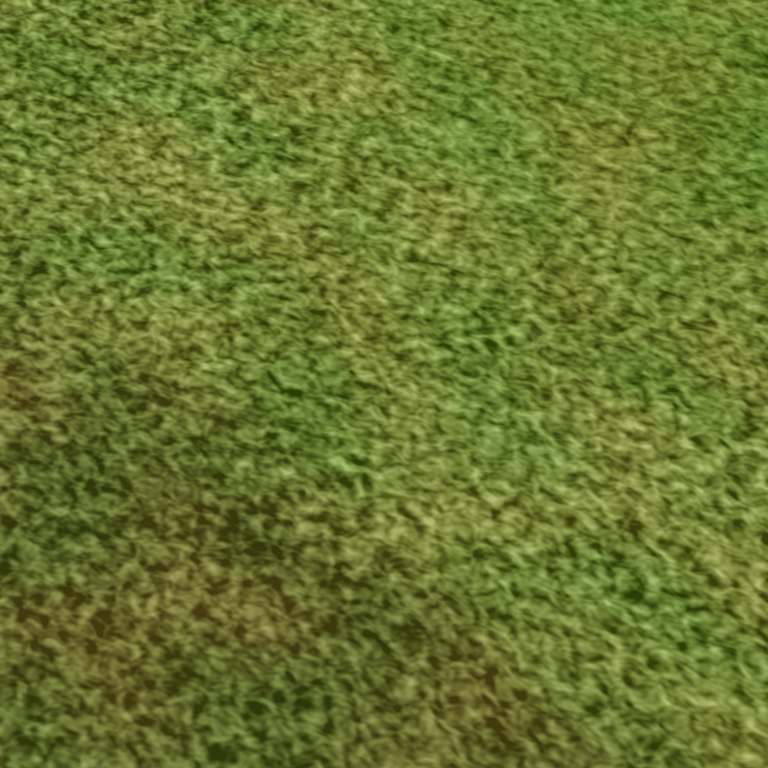
This texture is drawn by a Shadertoy shader. Its source:

```glsl
// Mown lawn seen at a slant: fine blurred blades, green and straw patches, a dull shaded corner.

#define DARK_GAP    vec3(0.24, 0.28, 0.05)
#define MID_GREEN   vec3(0.44, 0.51, 0.205)
#define PALE_BLADE  vec3(0.62, 0.68, 0.38)
#define EARTH_TINT  vec3(0.015, -0.022, 0.018)
#define STRAW_TINT  vec3(0.045, 0.004, 0.012)
#define BLADE_SCALE 72.0
#define PERSPECTIVE 0.36
#define CONTRAST    1.75
#define SHADE_DEPTH 0.46

float hash(vec2 cell) {
    vec3 p = fract(cell.xyx * vec3(0.1031, 0.1030, 0.0973));
    p += dot(p, p.yzx + 33.33);
    return fract((p.x + p.y) * p.z);
}

// Slope contribution of one lattice corner
float corner(vec2 cell, vec2 offset) {
    float angle = 6.2832 * hash(cell);
    return dot(vec2(cos(angle), sin(angle)), offset);
}

float gradientNoise(vec2 p) {
    vec2 i = floor(p), f = fract(p);
    vec2 u = f * f * f * (f * (f * 6.0 - 15.0) + 10.0);
    vec2 e = vec2(1.0, 0.0);
    return mix(mix(corner(i, f), corner(i + e.xy, f - e.xy), u.x),
               mix(corner(i + e.yx, f - e.yx), corner(i + e.xx, f - e.xx), u.x), u.y);
}

// Noise drawn out along a direction
float streaks(vec2 p, float angle, float stretch) {
    float c = cos(angle), s = sin(angle);
    vec2 q = vec2(c * p.x + s * p.y, c * p.y - s * p.x);
    return gradientNoise(q / vec2(stretch, 1.0) + 140.0);
}

// Blades: flat streaks far away, steeper tufts close by
float bladeTone(vec2 ground, float nearness) {
    vec2 p = ground * BLADE_SCALE;
    p += 0.5 * vec2(gradientNoise(p * 0.4 + 31.0), gradientNoise(p * 0.4 + 77.0));
    float flat_ = streaks(p, -0.38, 1.8);
    float steep = streaks(p * 0.95 + 53.0, -0.95, 1.6);
    float fine  = streaks(p * 1.9 + 19.0, -0.3, 1.5);
    float clump = streaks(p * 0.38 + 91.0, -0.4, 1.7);
    return mix(0.95, 0.65, nearness) * flat_ + mix(0.4, 0.8, nearness) * steep
         + 0.45 * fine + 0.42 * clump;
}

void mainImage(out vec4 fragColor, in vec2 fragCoord) {
    vec2 uv = fragCoord / iResolution.y;

    // Ground plane: the grain shrinks and flattens towards the top
    float depth = 1.0 + PERSPECTIVE * uv.y;
    vec2 ground = vec2((uv.x - 0.5) * depth, uv.y * depth);
    float nearness = 1.0 - smoothstep(0.1, 0.75, uv.y);

    // Broad patches and the shaded lower left corner
    float patches = streaks(ground * 5.0 + 7.0, -0.5, 1.7)
                  + 0.6 * streaks(ground * 13.0 + 23.0, -0.45, 1.8);
    float growth = streaks(ground * 7.0 + 61.0, -0.5, 1.6);
    float edge = uv.y + 0.74 * uv.x - 0.66 + 0.13 * patches;
    float shade = 1.0 - smoothstep(-0.17, 0.12, edge);

    // Softer grain in the far right
    float softness = smoothstep(0.35, 1.0, uv.y) * smoothstep(0.1, 0.9, uv.x);
    float tone = bladeTone(ground, nearness) * CONTRAST * mix(1.05, 0.72, softness);
    tone = tone * mix(1.0, 0.85, shade) + 0.3 * patches - SHADE_DEPTH * shade;

    // Gap to green to pale blade
    vec3 color = tone < 0.0 ? mix(MID_GREEN, DARK_GAP, min(-tone, 1.15))
                            : mix(MID_GREEN, PALE_BLADE, min(tone, 1.3));
    color += EARTH_TINT * shade;
    color += STRAW_TINT * clamp(2.6 * growth, -1.0, 1.0);
    color += vec3(-0.012, 0.012, -0.02) * softness;
    fragColor = vec4(clamp(color, 0.0, 1.0), 1.0);
}
```
